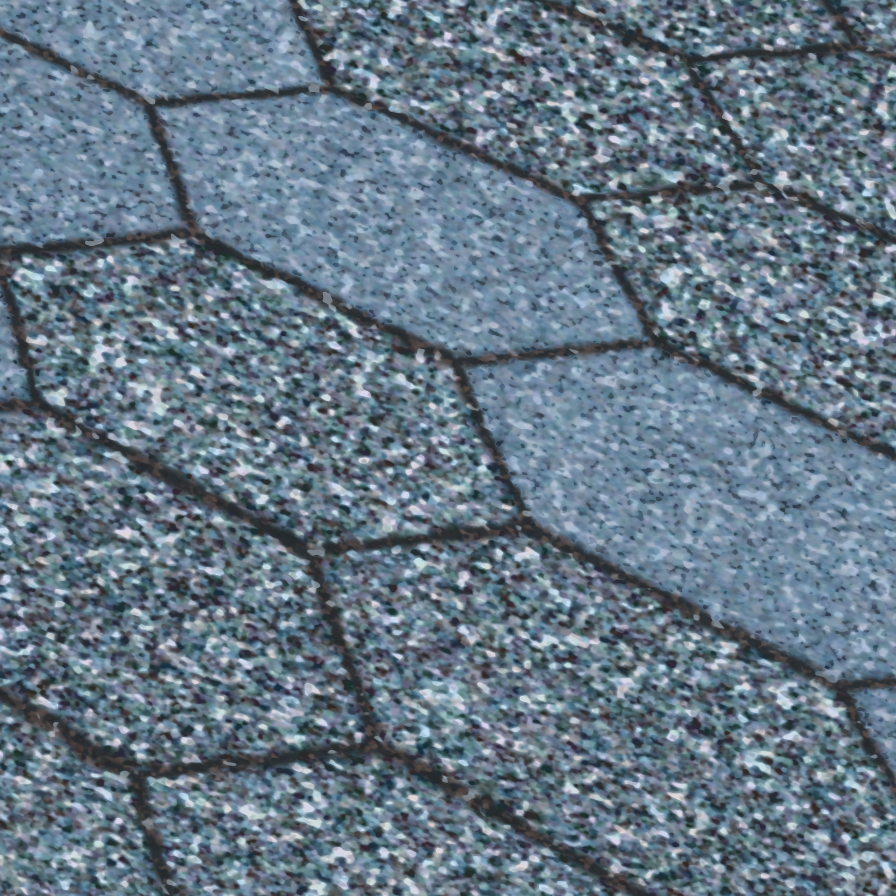
Reproduce this texture procedurally as a three.js fragment shader.

```glsl
// Weathered blue-grey hexagonal paving seen at a slant.
// A perspective inverse maps the canvas to a regular hex grid; smoothed cellular
// noise gives the stone grain, layered sines roughen the dark joints.
varying vec2 vUv;

// Ground plane: centre of one slab, two steps to its neighbours, foreshortening
const vec2 SLAB_CENTRE = vec2(0.435, 0.242);
const vec2 STEP_A = vec2(0.302, 0.258);
const vec2 STEP_B = vec2(-0.178, 0.153);
const vec2 PERSPECTIVE = vec2(-0.109, -0.074);
const vec3 SLAB_SPAN = vec3(0.350, 0.234, 0.445); // canvas width across each edge pair

// Stone and joint colours
const vec3 STONE_DARK = vec3(0.17, 0.20, 0.23);
const vec3 STONE_MID = vec3(0.41, 0.50, 0.56);
const vec3 STONE_LIGHT = vec3(0.65, 0.71, 0.76);
const vec3 WORN_TINT = vec3(-0.015, 0.0, 0.03);
const vec3 JOINT_DARK = vec3(0.15, 0.16, 0.17);
const vec3 JOINT_DIRT = vec3(0.33, 0.28, 0.26);

// Grain and joint tuning
const vec2 GRAIN_AXIS = vec2(0.94, 0.34);
const vec2 COARSE_GRAIN = vec2(100.0, 155.0);
const vec2 FINE_GRAIN = vec2(180.0, 250.0);
const float GRAIN_SHARPNESS = 4.5;
const float JOINT_HALF_WIDTH = 0.0058;
const float JOINT_WOBBLE = 0.0032;
const float ROUGH_CONTRAST = 0.86;
const float SMOOTH_CONTRAST = 0.43;

vec3 hash3(vec2 p) {
  vec3 q = fract(p.xyx * vec3(0.1031, 0.1030, 0.0973));
  q += dot(q, q.yxz + 33.33);
  return fract((q.xxy + q.yzz) * q.zyx);
}

float cross2(vec2 a, vec2 b) { return a.x * b.y - a.y * b.x; }

// Soft cellular mosaic: x is tone, y and z are tints
vec3 grains(vec2 p) {
  vec2 cell = floor(p);
  vec3 sum = vec3(0.0);
  float total = 0.0;
  for (int j = -1; j <= 1; j++) {
    for (int i = -1; i <= 1; i++) {
      vec2 id = cell + vec2(float(i), float(j));
      vec2 r = id + 0.1 + 0.8 * hash3(id).xy - p;
      float weight = exp(-GRAIN_SHARPNESS * dot(r, r));
      sum += weight * hash3(id + 57.0);
      total += weight;
    }
  }
  return sum / total;
}

// Layered sines, about -1 to 1
float waves(vec2 p) {
  float sum = 0.0;
  float amp = 0.5;
  for (int i = 0; i < 4; i++) {
    sum += amp * sin(p.x + 1.7 * sin(p.y)) * cos(p.y + 1.3 * sin(0.8 * p.x));
    p = mat2(1.4, 1.1, -1.1, 1.4) * p + 2.3;
    amp *= 0.65;
  }
  return sum;
}

// Canvas point to the flat plane of unit hexagons
vec2 toGround(vec2 p) {
  vec2 a = STEP_A - PERSPECTIVE.x * p;
  vec2 b = STEP_B - PERSPECTIVE.y * p;
  vec2 d = p - SLAB_CENTRE;
  vec2 lattice = vec2(cross2(d, b), cross2(a, d)) / cross2(a, b);
  return vec2(lattice.x + 0.5 * lattice.y, 0.866 * lattice.y);
}

// Offset from the nearest hexagon centre
vec2 hexLocal(vec2 p) {
  vec2 size = vec2(1.0, 1.732);
  vec2 a = mod(p, size) - 0.5 * size;
  vec2 b = mod(p - 0.5 * size, size) - 0.5 * size;
  return dot(a, a) < dot(b, b) ? a : b;
}

vec3 stoneRamp(float t) {
  return t < 0.5 ? mix(STONE_DARK, STONE_MID, 2.0 * max(t, -0.05))
                 : mix(STONE_MID, STONE_LIGHT, min(2.0 * t - 1.0, 1.7));
}

void main() {
  vec2 p = vec2(vUv.x, 1.0 - vUv.y);
  vec2 wobble = vec2(waves(p * 32.0), waves(p.yx * 32.0 + 9.0));
  vec2 ground = toGround(p + JOINT_WOBBLE * wobble);

  // Slab identity and distance to its edge
  vec2 local = hexLocal(ground);
  vec2 centre = ground - local;
  float row = floor(centre.y / 0.866 + 0.5);
  float column = floor(centre.x - 0.5 * row + 0.5);
  vec3 edges = abs(vec3(local.x, dot(local, vec2(0.5, 0.866)), dot(local, vec2(0.5, -0.866))));
  vec3 gaps = SLAB_SPAN * (0.5 - edges);
  float edge = min(gaps.x, min(gaps.y, gaps.z));

  // Grain: some rows of slabs are worn smooth and pale
  vec2 along = vec2(dot(p, GRAIN_AXIS), cross2(GRAIN_AXIS, p));
  vec3 coarse = grains(along * COARSE_GRAIN + 40.0);
  vec3 fine = grains(along * FINE_GRAIN + 90.0);
  float worn = (mod(row, 5.0) < 0.5 || mod(column + 1.0, 5.0) < 0.5) ? 1.0 : 0.0;
  float contrast = mix(ROUGH_CONTRAST, SMOOTH_CONTRAST, worn);
  float tone = mix(0.45, 0.58, worn) + 0.04 * (hash3(vec2(row, column) + 20.0).x - 0.5);
  tone += contrast * ((coarse.x - 0.5) + 0.75 * (fine.x - 0.5));
  tone += contrast * 0.5 * smoothstep(0.68, 0.9, coarse.x);
  tone += 0.04 * waves(p * 20.0) - 0.2 * worn * smoothstep(0.25, 0.1, fine.x);
  tone -= 0.14 * (1.0 - smoothstep(0.004, 0.018, edge));
  vec3 tint = (coarse.y - 0.5) * vec3(0.14, -0.05, -0.03) + (coarse.z - 0.5) * vec3(-0.03, -0.01, 0.12);
  vec3 color = stoneRamp(tone) + contrast * tint + worn * WORN_TINT;

  // Joints: ragged dark gaps with dirt and a few pale chips
  float halfWidth = JOINT_HALF_WIDTH * (1.0 + 0.5 * waves(p * 24.0 + 5.0)) + 0.007 * (fine.x - 0.5);
  float joint = 1.0 - smoothstep(0.3 * halfWidth, 1.5 * halfWidth + 0.001, edge);
  vec3 filling = mix(JOINT_DARK, JOINT_DIRT, smoothstep(0.45, 0.85, 0.5 * (coarse.y + fine.y)));
  filling = mix(filling, STONE_LIGHT, 0.6 * smoothstep(0.78, 0.92, coarse.x));
  gl_FragColor = vec4(mix(color, filling, 0.92 * joint), 1.0);
}
```
